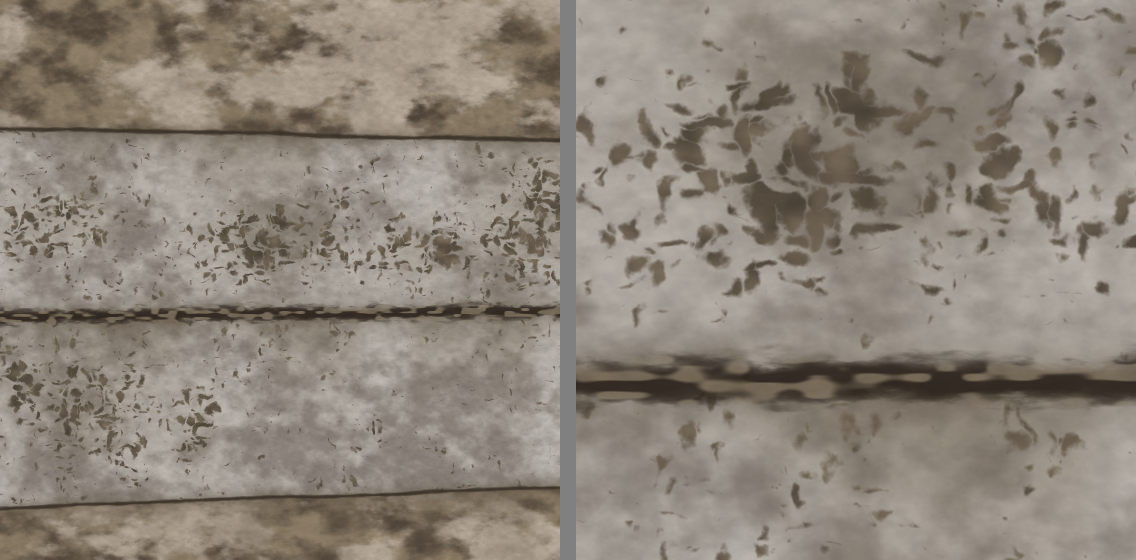
Left, the full canvas; right, a detail of the centre.
A Shadertoy shader for this texture:

```glsl
// Weathered horizontal planks: stained paint, chipped grey boards and dark seams.

const vec3 PALE = vec3(0.71, 0.69, 0.665);
const vec3 GREY = vec3(0.53, 0.50, 0.47);
const vec3 CREAM = vec3(0.69, 0.64, 0.58);
const vec3 BROWN = vec3(0.45, 0.40, 0.33);
const vec3 UMBER = vec3(0.31, 0.27, 0.22);
const vec3 SOOT = vec3(0.17, 0.14, 0.11);

// Seams from top to bottom: height at each end, and half width
const vec3 SEAM_LEFT = vec3(0.771, 0.434, 0.093);
const vec3 SEAM_RIGHT = vec3(0.749, 0.445, 0.130);
const vec3 SEAM_WIDTH = vec3(0.0032, 0.0125, 0.0025);

const vec2 UPRIGHT_CHIPS = vec2(60.0, 40.0);
const vec2 FLAT_CHIPS = vec2(36.0, 82.0);
const vec2 STAIN_SCALE = vec2(9.0, 14.0);

// Chipped areas: centre, radius
const vec4 CHIPPED[7] = vec4[7](
    vec4(0.50, 0.570, 0.17, 0.075), vec4(0.08, 0.600, 0.15, 0.065),
    vec4(0.76, 0.545, 0.15, 0.060), vec4(0.95, 0.590, 0.11, 0.095),
    vec4(0.14, 0.260, 0.13, 0.110), vec4(0.02, 0.320, 0.11, 0.070),
    vec4(0.35, 0.220, 0.05, 0.080));

// Areas where paint survives, then areas worn to brown
const vec4 PAINTED[4] = vec4[4](
    vec4(0.73, 0.900, 0.13, 0.110), vec4(0.50, 0.850, 0.09, 0.035),
    vec4(0.31, 0.860, 0.07, 0.040), vec4(0.95, 0.010, 0.10, 0.050));
const vec4 WORN[5] = vec4[5](
    vec4(0.46, 0.930, 0.14, 0.060), vec4(0.08, 0.835, 0.18, 0.045),
    vec4(0.96, 0.860, 0.09, 0.060), vec4(0.78, 0.070, 0.14, 0.035),
    vec4(0.20, 0.950, 0.12, 0.040));

float hash(vec2 p) {
    p = fract(p * vec2(123.34, 345.45));
    p += dot(p, p + 34.35);
    return fract(p.x * p.y);
}

float noise(vec2 p) {
    vec2 i = floor(p), f = fract(p);
    f = f * f * (3.0 - 2.0 * f);
    return mix(mix(hash(i), hash(i + vec2(1, 0)), f.x),
               mix(hash(i + vec2(0, 1)), hash(i + vec2(1, 1)), f.x), f.y);
}

float fbm(vec2 p) {
    float sum = 0.0, gain = 0.5;
    for (int i = 0; i < 5; i++) {
        sum += gain * noise(p);
        p = mat2(1.6, 0.5, -0.5, 1.6) * p * 1.2 + 7.3;
        gain *= 0.5;
    }
    return sum;
}

// Distance to the nearest cell point, with uneven cell sizes
float cells(vec2 p) {
    float nearest = 2.0;
    for (int y = -1; y <= 1; y++)
    for (int x = -1; x <= 1; x++) {
        vec2 c = floor(p) + vec2(x, y);
        vec2 point = c + vec2(hash(c), hash(c + 17.7));
        nearest = min(nearest, length(p - point) + 0.35 * hash(c + 41.3));
    }
    return nearest;
}

float blob(vec2 p, vec4 area) {
    vec2 q = (p - area.xy) / area.zw;
    return exp(-dot(q, q));
}

// Painted boards: ragged cream patches over brown
vec3 paintedBoard(vec2 p) {
    float bias = -0.05;
    for (int i = 0; i < 4; i++) bias += 0.32 * blob(p, PAINTED[i]);
    for (int i = 0; i < 5; i++) bias -= 0.24 * blob(p, WORN[i]);
    float ragged = fbm(p * STAIN_SCALE) + 0.5 * fbm(p * vec2(34.0, 60.0)) - 0.73;
    float paint = smoothstep(-0.16, 0.15, ragged + bias);
    vec3 wood = mix(UMBER, BROWN * 1.2, smoothstep(0.2, 0.65, fbm(p * vec2(20.0, 30.0) + 5.0)));
    return mix(wood, CREAM * (0.85 + 0.3 * fbm(p * vec2(12.0, 20.0))), paint * 0.93);
}

// Grey boards: mottled paint with upright and flat chips, dense in places
vec3 chippedBoard(vec2 p) {
    float mottle = 0.6 * fbm(p * vec2(8.0, 10.0) + 3.0) + 0.4 * fbm(p * vec2(36.0, 44.0));
    vec3 col = mix(GREY, PALE, smoothstep(0.30, 0.60, mottle));
    float density = 0.0;
    for (int i = 0; i < 7; i++) density = max(density, blob(p, CHIPPED[i]));
    vec2 warp = 1.8 * vec2(fbm(p * 40.0), fbm(p * 40.0 + 9.0)) - 0.9;
    float d = min(cells(p * UPRIGHT_CHIPS + warp), cells(p * FLAT_CHIPS + warp) + 0.06);
    float size = 0.10 + 0.38 * density + 0.75 * (fbm(p * vec2(24.0, 28.0)) - 0.48);
    float chip = 1.0 - smoothstep(size - 0.13, size + 0.13, d);
    col = mix(col, BROWN, 0.22 * density);
    return mix(col, mix(UMBER * 0.85, BROWN, noise(p * 75.0)), chip * 0.92);
}

void mainImage(out vec4 fragColor, in vec2 fragCoord) {
    vec2 p = fragCoord / iResolution.xy;
    float pixel = 1.0 / iResolution.y;
    vec3 seam = mix(SEAM_LEFT, SEAM_RIGHT, p.x) + 0.004 * (noise(vec2(p.x * 14.0, 2.0)) - 0.5);
    vec3 col = p.y < seam.x && p.y > seam.z ? chippedBoard(p) : paintedBoard(p);
    // Damp streaks below each seam, then grime around a ragged dark line
    float streak = smoothstep(0.38, 0.8, noise(vec2(p.x * 13.0, p.y * 3.0)));
    for (int i = 0; i < 3; i++) {
        float away = p.y - seam[i];
        float damp = step(away, 0.0) * exp(away * 11.0);
        col = mix(col, BROWN, damp * (0.08 + 0.5 * streak));
        float rough = fbm(vec2(p.x * 42.0, p.y * 130.0) + float(i) * 11.0);
        float width = SEAM_WIDTH[i] * (0.1 + 1.8 * rough);
        float line = 1.0 - smoothstep(width * 0.3, width * 1.4 + pixel, abs(away));
        col = mix(col, BROWN * 0.85, 0.6 * exp(-abs(away) / (SEAM_WIDTH[i] + 0.010)));
        float flake = smoothstep(0.45, 0.75, noise(p * vec2(65.0, 190.0)));
        col = mix(col, mix(SOOT, BROWN, i == 1 ? flake : 0.2), line * 0.9);
    }
    // Fine grain
    col *= 0.90 + 0.20 * fbm(p * vec2(80.0, 120.0));
    fragColor = vec4(clamp(col, 0.0, 1.0), 1.0);
}
```
